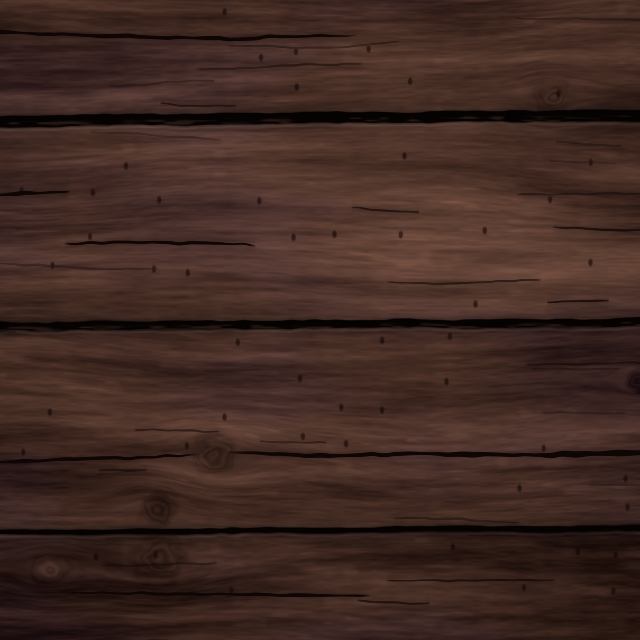
This texture is drawn by a three.js fragment shader. Its source:

```glsl
// Dark brown weathered planks: four boards stacked between three black gaps.
// Stretched noise makes the grain, knots bend it, and tapered cracks,
// pits and a soft vignette wear the surface.

varying vec2 vUv;

float hash(vec2 p) {
  return fract(sin(dot(p, vec2(127.1, 311.7))) * 43758.5453);
}

float noise(vec2 p) {
  vec2 i = floor(p), f = fract(p);
  f = f * f * (3.0 - 2.0 * f);
  return mix(mix(hash(i), hash(i + vec2(1.0, 0.0)), f.x),
             mix(hash(i + vec2(0.0, 1.0)), hash(i + 1.0), f.x), f.y);
}

// Layered noise centred on zero
float fbm(vec2 p) {
  float sum = -0.44, amp = 0.5;
  for (int i = 0; i < 3; i++) {
    sum += amp * noise(p);
    p = p * 2.03 + 17.3;
    amp *= 0.5;
  }
  return sum;
}

// Spreads the grain around a knot and shades its rings and core
void knot(vec2 p, vec2 centre, float radius, float dark, inout vec2 grain, inout float shade) {
  vec2 d = (p - centre) / radius;
  grain.y -= 0.8 * d.y * radius * exp(-dot(d * d, vec2(0.1, 0.25)));
  float r = length(d * vec2(0.85, 1.0)) + 0.6 * (noise(p * 70.0) - 0.5);
  float body = 1.0 - smoothstep(0.5, 1.3, r);
  shade += body * (0.1 * sin(r * 14.0) - dark);
  shade -= 0.12 * exp(-pow((r - 1.1) * 4.0, 2.0));
}

// Wavering horizontal split from x0 to x1, tapered at both ends
float crack(vec2 p, float x0, float x1, float y, float width) {
  float t = (p.x - x0) / (x1 - x0);
  float taper = sqrt(max(0.0, 4.0 * t * (1.0 - t)));
  float wave = 0.016 * (noise(vec2(p.x * 6.0, y * 91.0)) - 0.5)
             + 0.003 * (noise(vec2(p.x * 50.0, y * 37.0)) - 0.5);
  float halfWidth = width * taper * (0.4 + noise(vec2(p.x * 30.0, y * 53.0)));
  float d = abs(p.y - y - wave);
  float core = 1.0 - smoothstep(halfWidth, halfWidth + 0.002, d);
  float shadow = 0.25 * exp(-d * 160.0);
  return max(core, shadow) * smoothstep(0.0, 0.4, taper);
}

void main() {
  vec2 p = vUv;

  // Board index, position across the board, and nearest gap
  float v = (p.y - 0.167 - 0.008 * p.x) / 0.322;
  float row = floor(v);
  float across = fract(v);
  float gapId = floor(v + 0.5);

  // Knots
  vec2 grain = p;
  float shade = 0.0;
  knot(p, vec2(0.335, 0.290), 0.025, 0.18, grain, shade);
  knot(p, vec2(0.245, 0.203), 0.021, 0.38, grain, shade);
  knot(p, vec2(0.250, 0.130), 0.030, 0.20, grain, shade);
  knot(p, vec2(0.080, 0.110), 0.020, -0.10, grain, shade);
  knot(p, vec2(0.865, 0.850), 0.020, 0.15, grain, shade);
  knot(p, vec2(1.000, 0.405), 0.014, 0.40, grain, shade);

  // Grain, from broad stains to fine fibres
  grain.y += 0.03 * (noise(vec2(p.x * 3.0 + row * 5.0, p.y * 7.0)) - 0.5);
  grain.x += row * 7.3;
  float stain = fbm(grain * vec2(2.5, 12.0));
  float bands = fbm(grain * vec2(3.0, 42.0) + 9.0);
  float fibre = fbm(grain * vec2(14.0, 150.0) + 31.0);
  float fine = noise(grain * vec2(70.0, 330.0)) - 0.5;
  float fleck = smoothstep(0.72, 0.95, noise(grain * vec2(28.0, 130.0) + 5.0));

  // Light falls off from the upper middle and below each gap
  vec2 fromLight = p - vec2(0.5, 0.62);
  float tone = 0.65 - 0.55 * dot(fromLight, fromLight) - 0.11 * abs(row - 1.0);
  tone -= 0.13 * smoothstep(0.5, 1.0, across);
  tone += 0.7 * stain + 0.85 * bands + 0.5 * fibre + 0.13 * fine;
  tone += 0.13 * fleck * smoothstep(-0.1, 0.15, stain) + shade;
  vec3 wood = mix(vec3(0.15, 0.085, 0.065), vec3(0.43, 0.295, 0.24), clamp(tone, -0.2, 1.1));
  wood.b += 0.02 * smoothstep(0.0, 0.2, fbm(p * vec2(3.0, 8.0) + 60.0));

  // Long splits
  float split = crack(p, -0.4, 0.56, 0.944, 0.0022);
  split = max(split, crack(p, -0.3, 0.31, 0.283, 0.0018));
  split = max(split, crack(p, 0.35, 1.5, 0.287, 0.0032));
  split = max(split, crack(p, 0.10, 0.58, 0.073, 0.0018));
  split = max(split, crack(p, -0.1, 0.11, 0.699, 0.0022));
  split = max(split, crack(p, 0.10, 0.40, 0.614, 0.0020));

  // Scattered hairline checks
  for (int i = 0; i < 28; i++) {
    float id = float(i);
    float x = hash(vec2(id, 1.0)) * 1.1 - 0.1;
    float len = 0.06 + 0.22 * hash(vec2(id, 2.0));
    float y = (id + hash(vec2(id, 3.0))) / 28.0;
    split = max(split, crack(p, x, x + len, y, 0.0009) * (0.3 + 0.5 * hash(vec2(id, 4.0))));
  }

  // Small pits, at most one per cell
  vec2 cell = floor(p * 18.0);
  vec2 pit = fract(p * 18.0) - 0.25 - 0.5 * vec2(hash(cell + 3.0), hash(cell + 8.0));
  float pitMask = 1.0 - smoothstep(0.03, 0.09, length(pit * vec2(1.0, 0.6)));
  split = max(split, 0.6 * pitMask * step(0.86, hash(cell)));
  vec3 color = mix(wood, vec3(0.05, 0.022, 0.016), split);

  // Gaps widen upwards, with ragged rims and brown debris inside
  float offset = (v - gapId) * 0.322 + 0.004 * (noise(vec2(p.x * 14.0, gapId * 9.0)) - 0.5);
  float halfGap = 0.004 + 0.0022 * gapId + 0.002 * (noise(vec2(p.x * 55.0, gapId * 5.0)) - 0.5);
  color *= 1.0 - 0.35 * exp(-max(abs(offset) - halfGap, 0.0) * 130.0);
  color += 0.06 * exp(-pow((offset + halfGap + 0.004) * 500.0, 2.0));
  float debris = smoothstep(0.4, 0.9, noise(p * vec2(45.0, 260.0))) * smoothstep(0.002, -0.003, offset);
  vec3 gapColor = mix(vec3(0.02, 0.008, 0.006), vec3(0.14, 0.09, 0.06), debris * step(0.5, gapId));
  color = mix(gapColor, color, smoothstep(halfGap - 0.001, halfGap + 0.0015, abs(offset)));

  gl_FragColor = vec4(color, 1.0);
}
```
